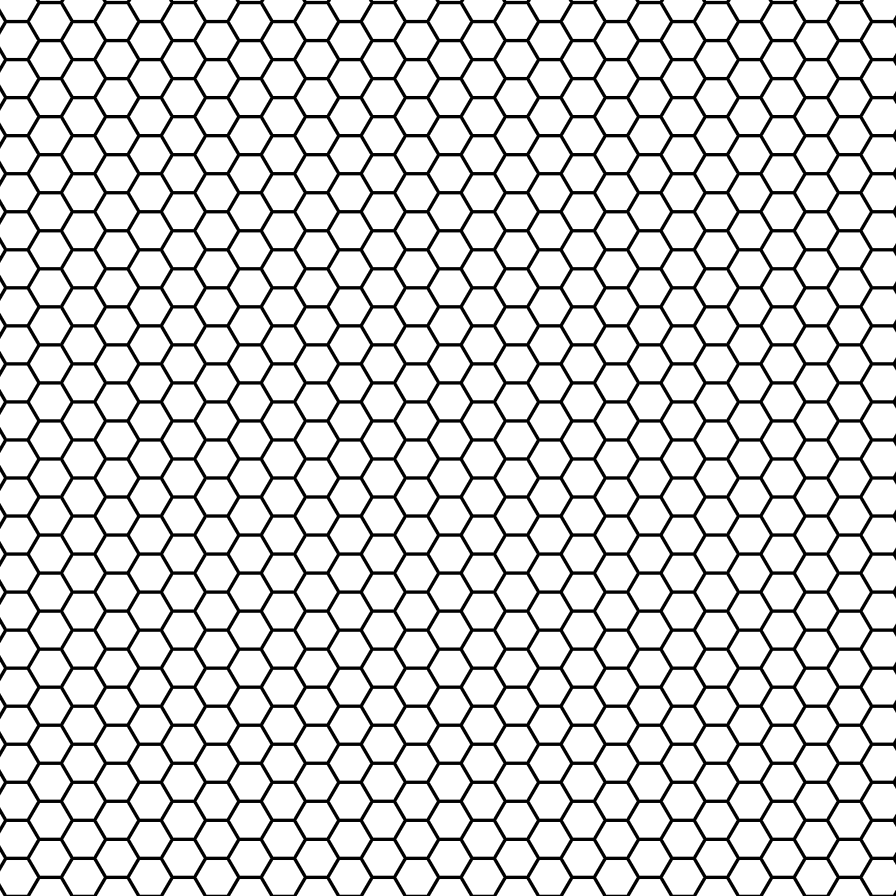
Write a WebGL 1 fragment shader that draws this pattern.

```glsl
precision highp float;
// Honeycomb wire mesh: thin black outlines of flat-topped hexagons on white.
// Two interleaved rectangular lattices give the cell centres; the distance
// to the nearest cell wall is then turned into an antialiased line.

uniform vec2 u_resolution;

const float SQRT3 = 1.7320508;

// Lengths are fractions of the canvas height.
const vec2 REPEAT = vec2(0.07435, 0.04245);      // two columns, one row
const vec2 CELL_CENTRE = vec2(0.3906, 0.6151);   // centre of one cell
const float LINE_WIDTH = 0.00372;

const vec3 PAPER = vec3(1.0);
const vec3 INK = vec3(0.005);

// Offset from the nearest hexagon centre; cells are one unit tall.
vec2 hexOffset(vec2 p) {
  vec2 lattice = vec2(SQRT3, 1.0);
  vec2 a = mod(p + 0.5 * lattice, lattice) - 0.5 * lattice;
  vec2 b = mod(p, lattice) - 0.5 * lattice;
  return dot(a, a) < dot(b, b) ? a : b;
}

// Distance from a point inside a unit-tall, flat-topped hexagon to its wall.
float wallDistance(vec2 offset) {
  vec2 q = abs(offset);
  return 0.5 - max(q.y, dot(q, vec2(0.5 * SQRT3, 0.5)));
}

// Coverage of a line of the given width, softened over one pixel.
float lineCoverage(float dist, float width, float pixel) {
  return clamp((0.5 * width - dist) / pixel + 0.5, 0.0, 1.0);
}

void main() {
  vec2 uv = gl_FragCoord.xy / u_resolution.y;
  float pixel = 1.0 / u_resolution.y;

  // Scale so that one repeat becomes sqrt(3) by 1.
  vec2 p = (uv - CELL_CENTRE) / REPEAT * vec2(SQRT3, 1.0);
  float dist = wallDistance(hexOffset(p)) * REPEAT.y;

  float ink = lineCoverage(dist, LINE_WIDTH, pixel);
  gl_FragColor = vec4(mix(PAPER, INK, ink), 1.0);
}
```
